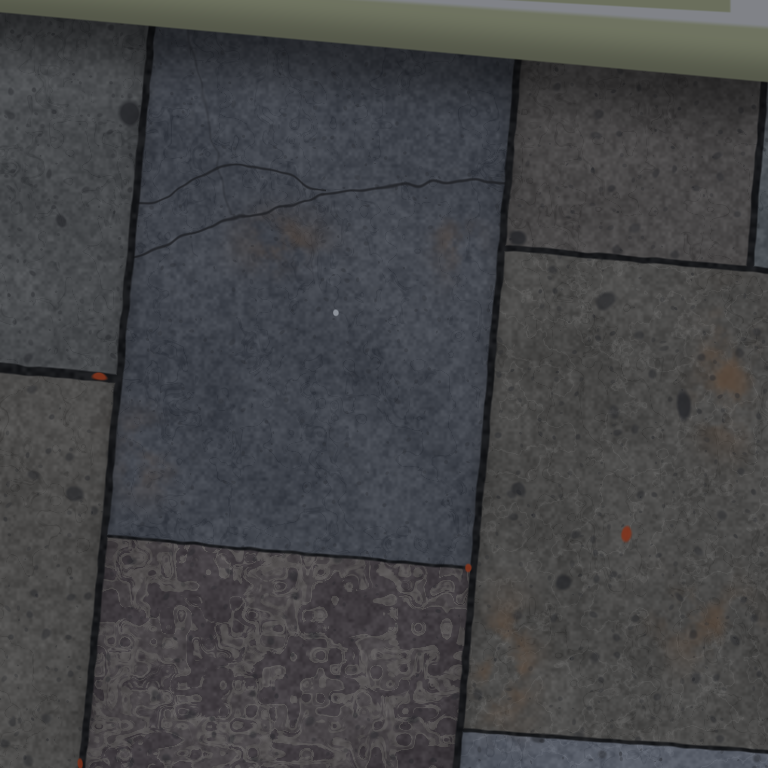
A three.js fragment shader for this texture:

```glsl
// Worn slate paving seen from above, with a pale olive sill crossing the top.
// Slanted joints divide the slabs; layered noise gives grain, veins and rust,
// and distance functions place the cracks, dark pits and orange chips.
#define GRAIN 0.105
#define MOTTLE 0.075
#define JOINT_HALF 0.0046
#define SOFT 0.0016
#define SHADOW_DEPTH 0.10
#define RUST vec3(0.36, 0.285, 0.225)
#define CHIP vec3(0.50, 0.20, 0.11)
#define JOINT_COLOR vec3(0.075, 0.08, 0.09)
#define OLIVE vec3(0.385, 0.40, 0.335)
#define SILL_GREY vec3(0.50, 0.51, 0.53)
varying vec2 vUv;

float hash(vec2 p) {
  vec3 q = fract(vec3(p.xyx) * 0.1031);
  q += dot(q, q.yzx + 33.33);
  return fract((q.x + q.y) * q.z);
}
float noise(vec2 p) {
  vec2 i = floor(p), f = fract(p);
  f = f * f * (3.0 - 2.0 * f);
  return mix(mix(hash(i), hash(i + vec2(1, 0)), f.x),
             mix(hash(i + vec2(0, 1)), hash(i + vec2(1, 1)), f.x), f.y);
}
float fbm(vec2 p) {
  float sum = 0.0, amp = 0.516;
  for (int i = 0; i < 5; i++) {
    sum += amp * noise(p);
    p = mat2(1.6, 1.2, -1.2, 1.6) * p + 7.3;
    amp *= 0.5;
  }
  return sum;
}
// Line of given half width around a signed distance
float band(float d, float h) { return 1.0 - smoothstep(h - SOFT, h + SOFT, abs(d)); }
// Firm ellipse and soft ellipse
float spot(vec2 p, float x, float y, float rx, float ry) {
  return 1.0 - smoothstep(0.6, 1.15, length((p - vec2(x, y)) / vec2(rx, ry)));
}
float glow(vec2 p, float x, float y, float rx, float ry) {
  vec2 q = (p - vec2(x, y)) / vec2(rx, ry);
  return exp(-dot(q, q));
}
// Pits scattered one per grid cell
float pits(vec2 p, float cells, float density) {
  vec2 id = floor(p * cells), c = 0.3 + 0.4 * vec2(hash(id + 3.1), hash(id + 9.7));
  float r = 0.08 + 0.18 * hash(id + 5.5);
  return step(1.0 - density, hash(id)) * (1.0 - smoothstep(r * 0.5, r * 1.3, length(fract(p * cells) - c)));
}

void main() {
  vec2 p = vUv, wob = vec2(noise(p * 55.0), noise(p * 55.0 + 40.0)) - 0.5;
  vec2 w = p + wob * 0.008, j = p + wob * 0.0025;

  // Signed offsets from upright and level joints, and slab masks
  float left = j.x - 0.107 - 0.0943 * j.y, mid = j.x - 0.594 - 0.0876 * j.y;
  float right = j.x - 0.922 - 0.083 * j.y;
  float levelL = j.y - 0.521 + 0.091 * j.x, levelM = j.y - 0.314 + 0.088 * j.x;
  float levelR = j.y - 0.733 + 0.085 * j.x, levelB = j.y - 0.092 + 0.071 * j.x;
  float inL = step(left, 0.0), inR = step(0.0, mid), inM = (1.0 - inL) * (1.0 - inR);
  float veined = inM * step(levelM, 0.0), blue = inM - veined;

  // Slab base colours
  vec3 leftCol = mix(vec3(0.295, 0.292, 0.288), vec3(0.285, 0.294, 0.305), step(0.0, levelL));
  vec3 midCol = mix(vec3(0.245, 0.228, 0.245), vec3(0.254, 0.27, 0.302), step(0.0, levelM));
  vec3 topCol = mix(vec3(0.285, 0.279, 0.28), vec3(0.3, 0.32, 0.34), step(0.0, right));
  vec3 rightCol = mix(vec3(0.288, 0.286, 0.282), topCol, step(0.0, levelR));
  rightCol = mix(vec3(0.33, 0.35, 0.39), rightCol, step(0.0, levelB));
  vec3 col = leftCol * inL + midCol * inM + rightCol * inR;

  // Pale veins, broad mottling, grain and wavy relief
  float web = fbm(p * 24.0 + 2.5 * wob);
  float vein = smoothstep(0.5, 0.57, web) * (1.0 - 0.65 * smoothstep(0.61, 0.7, web));
  col = mix(col, vec3(0.36, 0.35, 0.345), 0.75 * vein * veined);
  col += MOTTLE * (fbm(p * 11.0 + 5.0) - 0.5);
  col += GRAIN * (0.55 * noise(p * 125.0) + 0.45 * noise(p * 250.0 + 17.0) - 0.5);
  float ridge = abs(fbm(vec2(p.x * 22.0 + p.y * 4.0, p.y * 9.0) + wob) - 0.5);
  col -= 0.03 * (1.0 - smoothstep(0.0, 0.03, ridge)) * (1.0 - veined);
  float scratch = abs(fbm(p * 30.0 + 60.0) - 0.5);
  col += 0.035 * (1.0 - smoothstep(0.0, 0.035, scratch)) * inR * step(levelR, 0.0);

  // Rust stains
  float stain = glow(p, 0.657, 0.135, 0.035, 0.07) + 0.8 * glow(p, 0.945, 0.51, 0.035, 0.08)
    + 0.6 * glow(p, 0.92, 0.19, 0.06, 0.05) + 0.55 * glow(p, 0.365, 0.685, 0.05, 0.035)
    + 0.5 * glow(p, 0.595, 0.68, 0.03, 0.04) + 0.45 * glow(p, 0.19, 0.41, 0.04, 0.05);
  col = mix(col, RUST, min(stain * smoothstep(0.3, 0.7, fbm(p * 26.0 + 31.0)), 0.75));

  // Pits and larger dark marks
  float dark = pits(w, 38.0, 0.22) * (0.45 - 0.34 * blue) + 0.3 * pits(w + 0.37, 75.0, 0.18)
    + spot(w, 0.168, 0.853, 0.016, 0.019) + 0.8 * spot(w, 0.892, 0.473, 0.01, 0.021)
    + 0.6 * spot(w, 0.79, 0.61, 0.013, 0.013) + 0.6 * spot(w, 0.677, 0.362, 0.01, 0.01)
    + 0.7 * spot(w, 0.736, 0.242, 0.011, 0.011) + 0.6 * spot(w, 0.078, 0.711, 0.009, 0.009)
    + 0.8 * spot(w, 0.671, 0.69, 0.012, 0.012) + 0.6 * spot(w, 0.098, 0.355, 0.011, 0.011);
  col = mix(col, vec3(0.14, 0.145, 0.16), min(dark, 0.8));

  // Cracks across the blue slab
  float bow = 0.63 - p.x, arch = 0.045 * smoothstep(0.19, 0.3, p.x) - 0.033 * smoothstep(0.34, 0.43, p.x);
  float crack = band(w.y - 0.764 + 0.47 * bow * bow, 0.0018) + band(w.y - 0.738 - arch, 0.0016) * step(p.x, 0.425);
  crack += 0.35 * band(w.x - 0.468 + 0.234 * w.y, 0.0014) * step(0.72, p.y);
  col = mix(col, vec3(0.12, 0.125, 0.14), 0.8 * min(crack, 1.0) * blue);

  // Joints with a soft dark rim
  float seam = max(band(left, JOINT_HALF), band(mid, JOINT_HALF));
  seam = max(seam, max(band(right, JOINT_HALF) * step(0.0, levelR), band(levelL, 0.006) * inL));
  seam = max(seam, max(band(levelM, 0.002) * inM, max(band(levelR, 0.0038), band(levelB, 0.0025)) * inR));
  col *= 1.0 - 0.25 * exp(-min(abs(left), abs(mid)) * 110.0);
  col = mix(col, JOINT_COLOR + 0.07 * (noise(p * 160.0) - 0.4), seam * 0.95);

  // Orange chips and a pale fleck
  float chip = spot(w, 0.129, 0.509, 0.009, 0.006) + spot(w, 0.818, 0.303, 0.007, 0.012)
    + spot(w, 0.609, 0.26, 0.006, 0.006) + spot(w, 0.106, 0.007, 0.005, 0.008);
  col = mix(col, CHIP, chip * 0.9);
  col = mix(col, vec3(0.55, 0.57, 0.6), spot(w, 0.4375, 0.594, 0.004, 0.006));

  // Sill, its pale ledge and the shadow beneath
  float sill = p.y - 0.984 + 0.091 * p.x, upper = p.y - 1.0 + 0.055 * (p.x - 0.66);
  col *= mix(0.58, 1.0, smoothstep(0.0, SHADOW_DEPTH, -sill));
  vec3 sillCol = OLIVE * mix(0.86, 1.12, smoothstep(0.0, 0.055, sill));
  sillCol = mix(sillCol, SILL_GREY, smoothstep(-0.004, 0.004, p.y - 1.0 + 0.069 * (p.x - 0.48)));
  sillCol = mix(sillCol, OLIVE * 1.08, smoothstep(-SOFT, SOFT, upper) * (1.0 - smoothstep(0.949, 0.953, p.x)));
  gl_FragColor = vec4(mix(col, sillCol, smoothstep(-SOFT, SOFT, sill)), 1.0);
}
```
